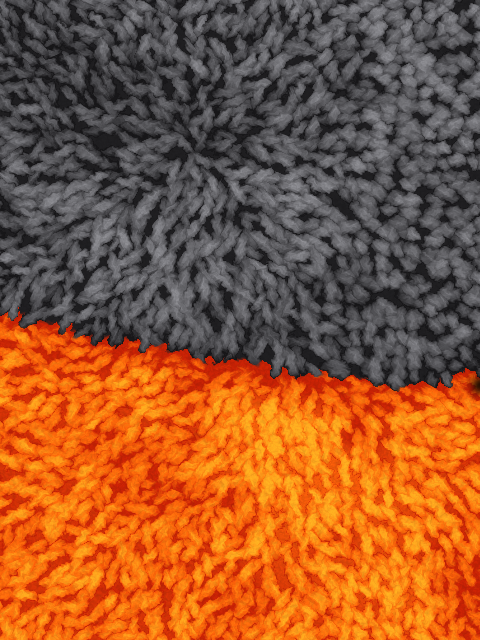
Reproduce this texture procedurally as a Shadertoy shader.

```glsl
// Deep plush pile: charcoal tufts hanging over a bright orange fleece.

vec3 hash3(vec2 p) {
    vec3 q = fract(vec3(p.xyx) * vec3(0.1031, 0.1030, 0.0973));
    q += dot(q, q.yxz + 33.33);
    return fract((q.xxy + q.yzz) * q.zyx);
}

// Distance to the nearest scattered point
float cellular(vec2 p) {
    vec2 cell = floor(p);
    float nearest = 2.0;
    for (int j = -1; j <= 1; j++)
    for (int i = -1; i <= 1; i++) {
        vec2 id = cell + vec2(i, j);
        nearest = min(nearest, length(id + hash3(id + 71.0).xy - p));
    }
    return nearest;
}

float spot(vec2 p, float x, float y, float radius) {
    vec2 d = (p - vec2(x, y)) / radius;
    return exp(-dot(d, d));
}

// Height of the seam between the two fabrics
float seam(float x) {
    return 0.512 - 0.249 * x + 0.1065 * x * x
         + 0.025 * smoothstep(0.64, 0.75, x) + 0.004 * sin(x * 38.0);
}

// Broad folds and lit swells
float greyLight(vec2 p) {
    return 0.14 * spot(p, 0.20, 0.60, 0.13) + 0.12 * spot(p, 0.60, 0.88, 0.16)
         + 0.10 * spot(p, 0.46, 0.70, 0.10) - 0.20 * spot(p, 0.20, 0.85, 0.10)
         - 0.16 * spot(p, 0.32, 0.79, 0.06) - 0.20 * spot(p, 0.52, 0.80, 0.05)
         - 0.14 * spot(p, 0.02, 0.93, 0.12) - 0.14 * spot(p, 0.54, 0.54, 0.05)
         - 0.22 * exp(-abs(p.y - seam(p.x)) / 0.035);
}

float orangeLight(vec2 p) {
    float under = max(seam(p.x) - p.y, 0.0);
    float overhang = 0.45 + 0.45 * spot(p, 0.38, 0.43, 0.16);
    return 0.22 * spot(p, 0.50, 0.25, 0.16) + 0.22 * spot(p, 0.42, 0.345, 0.07)
         + 0.16 * spot(p, 0.63, 0.06, 0.06) + 0.12 * spot(p, 0.68, 0.36, 0.06)
         + 0.10 * spot(p, 0.23, 0.38, 0.07) - 0.26 * spot(p, 0.20, 0.29, 0.045)
         - 0.22 * spot(p, 0.28, 0.21, 0.05) - 0.22 * spot(p, 0.57, 0.32, 0.035)
         - 0.36 * spot(p, 0.76, 0.09, 0.07) - 0.16 * spot(p, 0.36, 0.05, 0.06)
         - overhang * exp(-under / 0.03);
}

vec3 greyWool(float tone) {
    return mix(vec3(0.09, 0.087, 0.095), vec3(0.53, 0.53, 0.55), tone);
}

vec3 orangeWool(float tone) {
    vec3 c = mix(vec3(0.76, 0.13, 0.02), vec3(0.96, 0.39, 0.04), smoothstep(0.0, 0.5, tone));
    return mix(c, vec3(1.0, 0.66, 0.12), smoothstep(0.42, 1.0, tone));
}

void mainImage(out vec4 fragColor, in vec2 fragCoord) {
    vec2 p = fragCoord / iResolution.y;

    // Woolly wobble of every outline
    vec2 w = p + 0.0016 * sin(p.yx * vec2(310.0, 270.0) + 2.0 * sin(p * 190.0))
               + 0.0008 * sin(p.yx * 620.0 + 3.0 * sin(p * 430.0));

    float crevice = smoothstep(0.45, 0.95, cellular(w * vec2(11.0, 13.0)));
    float lightGrey = greyLight(p) - 0.22 * crevice;
    float lightOrange = orangeLight(p) - 0.16 * crevice;

    // Shadowed base between the tufts
    float isGrey = smoothstep(-0.006, 0.006, w.y - seam(w.x));
    vec3 base = mix(orangeWool(0.16 + lightOrange), greyWool(0.06), isGrey);
    float total = exp(18.0 * 0.35);
    vec3 sum = base * total;

    // Overlapping tufts, blended softly by their height
    vec2 cell = floor(w / 0.02);
    for (int j = -2; j <= 2; j++)
    for (int i = -2; i <= 2; i++) {
        vec2 id = cell + vec2(i, j);
        vec3 rnd = hash3(id + 17.0);
        vec3 vary = hash3(id + 163.0);
        vec2 root = (id + rnd.xy) * 0.02;
        bool grey = root.y > seam(root.x);

        // The pile fans out from a parting in each fabric
        vec2 fan = root - (grey ? vec2(0.30, 0.76) : vec2(0.44, 0.45));
        float angle = atan(fan.y, fan.x) + (vary.x - 0.5) * 1.5
                    + 0.4 * sin(root.x * 23.0 + 3.0 * sin(root.y * 17.0));
        vec2 dir = vec2(cos(angle), sin(angle));
        vec2 d = w - root;
        float upright = grey ? smoothstep(0.42, 0.62, root.x) : 0.25;
        vec2 size = vec2(mix(0.025, 0.018, upright), mix(0.0095, 0.0125, upright));
        vec2 q = vec2(dot(d, dir), dot(d, vec2(-dir.y, dir.x))) / (size * (0.8 + 0.35 * vary.y));

        float inside = 1.0 - dot(q, q);
        if (inside <= 0.0) continue;
        float dome = sqrt(inside);
        float height = dome + 0.55 * rnd.z + (grey ? 0.35 : 0.0);
        float weight = exp(18.0 * height) * smoothstep(0.0, 0.25, inside);

        // Twisted strands along the tuft, brighter tip and upper side
        float strands = sin(q.y * 9.0 + q.x * 3.0 + vary.z * 6.3)
                      + 0.6 * sin(q.y * 19.0 - q.x * 5.0 + vary.x * 6.3);
        float tone = dome - 0.46 + 0.36 * rnd.z + 0.12 * (vary.z - 0.5)
                   + 0.13 * q.x + 6.0 * d.y + 0.045 * strands;
        tone = clamp(tone + (grey ? lightGrey : lightOrange), 0.0, 1.0);
        sum += weight * (grey ? greyWool(tone) : orangeWool(tone));
        total += weight;
    }
    vec3 color = sum / total;

    // Fine fibre grain and the dark gap at the right end of the seam
    float grain = cellular(w * 190.0) - 0.5;
    color *= 1.0 - 0.16 * grain;
    color *= 1.0 - 0.85 * spot(p, 0.75, 0.398, 0.014);
    fragColor = vec4(clamp(color, 0.0, 1.0), 1.0);
}
```
